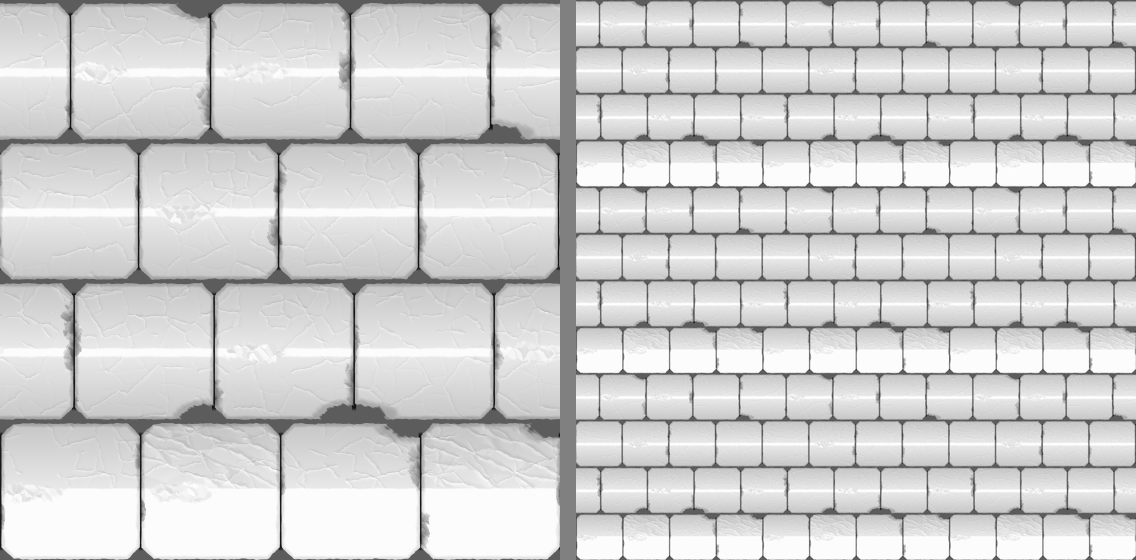
Left: one tile. Right: repeated 3 by 3.
Give the GLSL for this texture map, as a WebGL 1 fragment shader.

```glsl
precision highp float;
// Worn pale stone blocks in running bond, each with a bright ridge, cracks and chipped edges.
uniform vec2 u_resolution;

const float COUNT = 4.0;                                // blocks across and down
const vec4 ROW_SHIFT = vec4(0.005, 0.53, -0.01, 0.504); // sideways shift, bottom row first
const float ROW_LIFT = 0.01;
// Lengths below are in block units
const vec2 HALF_SIZE = vec2(0.4945, 0.484);
const float CORNER = 0.07;
const float CHAMFER = 0.085;
const float BEVEL = 0.032;
const float RIDGE_Y = -0.008;
const float RIDGE_HALF = 0.03;
const float CRACK_WIDTH = 0.024;
const float GAP_GREY = 0.36;
const float JOINT_GREY = 0.08;
const float RIM_GREY = 0.78;   // slope tone at the outer edge
const float CREST_GREY = 0.92; // slope tone beside the ridge
const float WHITE = 0.99;
const vec2 LIGHT = vec2(0.55, 0.83);

struct Cell {
  float edge;  // distance to the nearest cell border
  vec2 toward; // direction to that border
  float pair;  // random value shared by both sides of the border
  float face;  // random value of the cell itself
};

float hash(vec2 p) {
  vec3 v = fract(p.xyx * 0.1031);
  v += dot(v, v.yzx + 33.33);
  return fract((v.x + v.y) * v.z);
}

// Cellular noise; every block has its own seed
Cell cells(vec2 p, vec2 seed) {
  vec2 base = floor(p);
  vec2 r1 = vec2(9.0), r2 = vec2(9.0);
  float h1 = 0.0, h2 = 0.0;
  for (int j = -1; j <= 1; j++) {
    for (int i = -1; i <= 1; i++) {
      vec2 n = base + vec2(float(i), float(j));
      float h = hash(n + seed);
      vec2 r = n + 0.1 + 0.8 * vec2(h, hash(n + seed + 271.0)) - p;
      if (dot(r, r) < dot(r1, r1)) {
        r2 = r1; h2 = h1;
        r1 = r; h1 = h;
      } else if (dot(r, r) < dot(r2, r2)) {
        r2 = r; h2 = h;
      }
    }
  }
  vec2 across = r2 - r1;
  float span = max(length(across), 0.001);
  float border = 0.5 * (dot(r2, r2) - dot(r1, r1)) / span;
  return Cell(border, across / span, fract((h1 + h2) * 7.0), h1);
}

// Layered sines, roughly -1 to 1
float wobble(vec2 p, float phase) {
  return 0.5 * sin(13.0 * p.x + phase + 2.0 * sin(9.0 * p.y + phase))
       + 0.3 * sin(31.0 * p.y + 1.7 * sin(23.0 * p.x + phase))
       + 0.2 * sin(dot(p, vec2(67.0, 53.0)) + phase);
}

// Embossed groove: one flank lit, the other in shade
float groove(Cell c, float width, float keep) {
  float t = c.edge / width;
  return step(c.pair, keep) * dot(c.toward, LIGHT) * t * exp(1.0 - t * 1.5);
}

float chamferedBox(vec2 p) {
  vec2 b = abs(p) - HALF_SIZE + CORNER;
  float box = length(max(b, 0.0)) + min(max(b.x, b.y), 0.0) - CORNER;
  return max(box, (abs(p.x) + abs(p.y) - HALF_SIZE.x - HALF_SIZE.y + CHAMFER) * 0.7071);
}

void main() {
  // Block layout
  vec2 grid = gl_FragCoord.xy / u_resolution * COUNT;
  float aa = 0.7 * COUNT / min(u_resolution.x, u_resolution.y);
  grid.y += ROW_LIFT;
  float row = mod(floor(grid.y), COUNT);
  grid.x -= dot(ROW_SHIFT, vec4(equal(vec4(row), vec4(0.0, 1.0, 2.0, 3.0))));
  vec2 block = vec2(mod(floor(grid.x), COUNT), row);
  vec2 q = fract(grid) - 0.5;
  vec2 seed = block * 37.0 + 11.0;
  float phase = 6.28 * hash(seed);
  float rough = wobble(q * 1.7, phase);
  float fine = wobble(q.yx * 3.0 + 3.0, phase);

  // Outline: straight sides, uneven top and bottom, some broken corners
  float uneven = mix(0.15, 1.0, smoothstep(0.34, 0.44, abs(q.y)));
  float d = chamferedBox(q) + uneven * (0.004 * rough + 0.003 * fine);
  float chip = 0.0;
  for (int k = 0; k < 3; k++) {
    vec2 key = seed + float(k) * 5.0 + 400.0;
    float side = hash(key) < 0.5 ? -1.0 : 1.0;
    float h = hash(key + 1.0);
    vec2 centre = vec2(side * 0.5, mix(-0.4, 0.4, hash(key + 2.0)));
    vec2 size = mix(vec2(0.02, 0.08), vec2(0.11, 0.21), h * h);
    chip = max(chip, 1.0 - length((q - centre) / size) + 0.22 * rough + 0.1 * fine);
  }
  float cornerKey = hash(seed + 71.0);
  vec2 corner = 0.48 * vec2(cornerKey < 0.5 ? -1.0 : 1.0, hash(seed + 72.0) < 0.6 ? -1.0 : 1.0);
  float bite = 1.0 - length((q - corner) / vec2(0.22, 0.1)) + 0.12 * fine;
  bite = hash(seed + 73.0) < 0.3 ? bite : -1.0;
  d = max(d, 0.06 * bite);

  // Two slopes meeting at a bright ridge; the bottom row has a white lower slope
  float slope = clamp(abs(q.y - RIDGE_Y) * 2.1, 0.0, 1.0);
  float shade = mix(CREST_GREY, RIM_GREY, slope);
  float ridgeY = q.y - RIDGE_Y + 0.004 * rough;
  float ridge = 1.0 - smoothstep(RIDGE_HALF - 0.01, RIDGE_HALF + 0.01, abs(ridgeY));
  float lower = 1.0 - smoothstep(0.022, 0.036, ridgeY);
  float white = row < 0.5 ? lower : ridge;
  shade = mix(shade, WHITE, white);

  // Cracks, denser on the upper slope, and creases on some blocks
  float upper = smoothstep(-0.02, 0.06, q.y);
  vec2 bent = q + 0.011 * vec2(fine, rough);
  vec2 turned = vec2(bent.x + 0.5 * bent.y, bent.y - 0.5 * bent.x);
  float cracks = 0.07 * groove(cells(turned * 3.4, seed), CRACK_WIDTH, 0.65);
  cracks += 0.07 * mix(0.3, 1.0, upper) * groove(cells(bent * vec2(6.0, 7.5) + 3.0, seed), CRACK_WIDTH * 1.8, 0.5);
  float creased = step(0.76, hash(seed + 81.0)) * upper;
  Cell crease = cells(vec2(bent.x * 3.5 + bent.y * 2.0, bent.y * 10.0 + bent.x * 2.5), seed);
  cracks += creased * (0.1 * groove(crease, 0.1, 0.8) + 0.03 * (crease.face - 0.5));
  shade += cracks * (1.0 - 0.85 * white);

  // Broken stone on worn ridges and in the chips
  Cell flake = cells(turned * vec2(13.0, 10.0), seed);
  float relief = 0.12 * (flake.face - 0.5) + 0.12 * groove(flake, 0.22, 0.9);
  vec2 wornAt = vec2(mix(-0.45, 0.0, hash(seed + 91.0)), RIDGE_Y);
  float worn = 1.0 - length((q - wornAt) / vec2(0.26, 0.075)) + 0.3 * rough;
  worn = step(0.68, hash(seed + 92.0)) * smoothstep(0.0, 0.3, worn);
  shade = mix(shade, 0.93 + 0.6 * relief, worn);
  float chipped = smoothstep(0.0, 0.15, chip);
  shade = mix(shade, 0.84 - 0.36 * clamp(chip, 0.0, 1.0) + relief, chipped);

  // Bevelled rim
  float rim = 1.0 - smoothstep(0.2 * BEVEL, BEVEL, -d + 0.007 * rough + 0.004 * fine);
  shade *= 1.0 - rim * (row < 0.5 && q.y < 0.0 ? 0.1 : 0.17);

  // Grey gap with narrow black upright joints
  float joint = 1.0 - smoothstep(0.4, 0.43, abs(q.y));
  joint *= smoothstep(0.482, 0.488, abs(q.x));
  float gap = mix(GAP_GREY, JOINT_GREY, joint);
  float tone = mix(clamp(shade, 0.0, WHITE), gap, smoothstep(-aa, aa, d));
  gl_FragColor = vec4(vec3(tone), 1.0);
}
```
